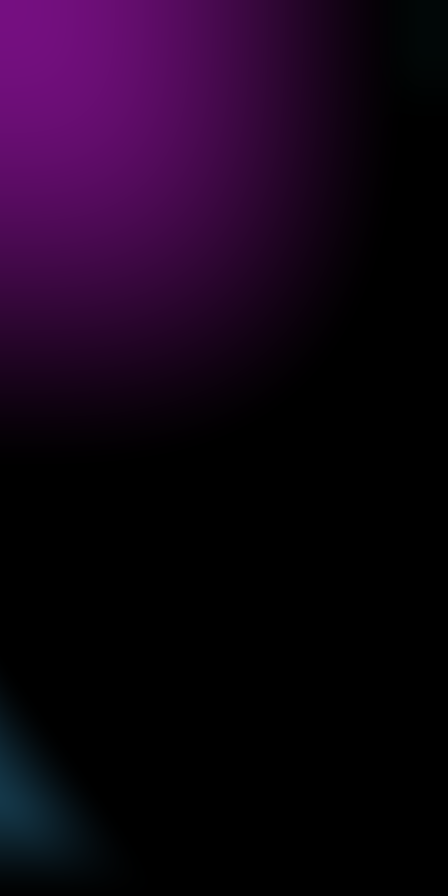
Give the GLSL for this background, as a Shadertoy shader.

```glsl
// Soft violet glow in the upper left and a teal wedge of light at the lower left, on black.

// Positions and sizes are fractions of the canvas, origin at the lower left.
const vec3 VIOLET = vec3(0.46, 0.06, 0.505);
const vec2 VIOLET_CENTER = vec2(0.0, 1.0);
const vec2 VIOLET_RADIUS = vec2(0.906, 0.525);
const float VIOLET_SQUARENESS = 3.0;
const float VIOLET_SOFTNESS = 1.5;

const vec3 TEAL = vec3(0.08, 0.22, 0.29);
const vec2 WEDGE_SIZE = vec2(0.39, 0.277);
const float WEDGE_SOFTNESS = 0.65;
const vec2 FLOOR_FADE = vec2(-0.01, 0.115);

const vec3 CORNER_TINT = vec3(0.004, 0.028, 0.027);
const vec2 CORNER_START = vec2(0.82, 0.855);
const vec2 CORNER_FULL = vec2(0.95, 0.95);

// Rounded-square falloff: 1 at the center, 0 at the radius.
float roundedGlow(vec2 uv, vec2 center, vec2 radius) {
    vec2 q = abs(uv - center) / radius;
    float d = pow(dot(pow(q, vec2(VIOLET_SQUARENESS)), vec2(1.0)), 1.0 / VIOLET_SQUARENESS);
    return pow(max(1.0 - d * d, 0.0), VIOLET_SOFTNESS);
}

// Light below a slanted edge, dimming again toward the floor.
float wedgeGlow(vec2 uv) {
    float depth = 1.0 - dot(uv, 1.0 / WEDGE_SIZE);
    return smoothstep(0.0, WEDGE_SOFTNESS, depth) * smoothstep(FLOOR_FADE.x, FLOOR_FADE.y, uv.y);
}

// Faint haze filling the upper right corner.
float cornerHaze(vec2 uv) {
    vec2 haze = smoothstep(CORNER_START, CORNER_FULL, uv);
    return haze.x * haze.y;
}

void mainImage(out vec4 fragColor, in vec2 fragCoord) {
    vec2 uv = fragCoord / iResolution.xy;

    vec3 color = VIOLET * roundedGlow(uv, VIOLET_CENTER, VIOLET_RADIUS);
    color += TEAL * wedgeGlow(uv);
    color += CORNER_TINT * cornerHaze(uv);

    fragColor = vec4(color, 1.0);
}
```
